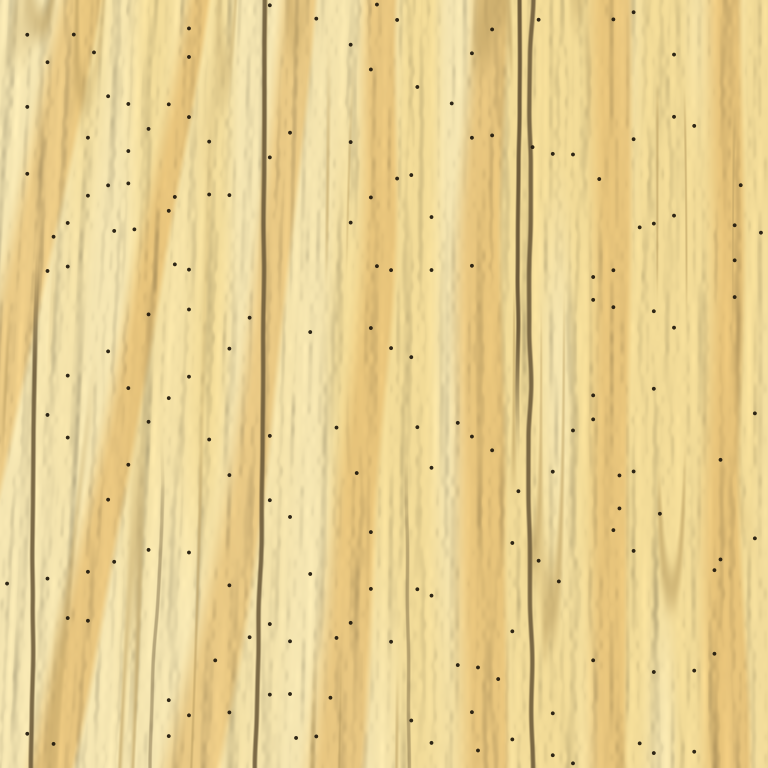
A WebGL 1 fragment shader for this texture:

```glsl
precision highp float;
// Pale pine board: upright grain, amber growth bands, thin cracks and dark pinholes.

uniform vec2 u_resolution;

const vec3 CREAM = vec3(0.955, 0.895, 0.69);
const vec3 STRAW = vec3(0.945, 0.855, 0.59);
const vec3 AMBER = vec3(0.89, 0.735, 0.44);
const vec3 GROOVE = vec3(0.74, 0.63, 0.39);
const vec3 CRACK = vec3(0.43, 0.36, 0.23);
const vec3 PINHOLE = vec3(0.14, 0.11, 0.06);

float hash(vec2 p) {
  return fract(sin(dot(p, vec2(127.1, 311.7))) * 43758.5453);
}

float noise(vec2 p) {
  vec2 i = floor(p);
  vec2 f = fract(p);
  f = f * f * (3.0 - 2.0 * f);
  float low = mix(hash(i), hash(i + vec2(1.0, 0.0)), f.x);
  float high = mix(hash(i + vec2(0.0, 1.0)), hash(i + vec2(1.0, 1.0)), f.x);
  return mix(low, high, f.y);
}

// Shears the board so that its left side leans to the right going up.
vec2 leanGrain(vec2 p, float amount) {
  float side = 1.0 - smoothstep(0.05, 0.7, p.x);
  return vec2(p.x - amount * (p.y - 0.5) * side, p.y);
}

// Surface height: long fibres, finer fibres and small bumps.
float fibreHeight(vec2 p) {
  return noise(p * vec2(65.0, 3.5))
       + 0.5 * noise(p * vec2(140.0, 9.0) + 31.0)
       + 0.25 * noise(p * vec2(150.0, 75.0) + 67.0);
}

// Side light on the fibres, taken from the slope across the grain.
float fibreSlope(vec2 p, float reach) {
  return fibreHeight(p + vec2(reach, 0.0)) - fibreHeight(p - vec2(reach, 0.0));
}

// Soft amber bands at uneven spacing; each wanders and changes width.
float growthBands(vec2 p) {
  float cover = 0.0;
  for (int i = 0; i < 7; i++) {
    float id = float(i);
    float wander = 0.025 * (noise(vec2(id * 7.3, p.y * 3.0)) - 0.5);
    float center = 0.015 + 0.157 * id + 0.02 * (hash(vec2(id, 4.0)) - 0.5);
    float width = 0.013 + 0.015 * noise(vec2(id * 5.1 + 40.0, p.y * 2.0));
    float offset = p.x - center - wander;
    float band = smoothstep(-width - 0.02, -width + 0.01, offset)
               * (1.0 - smoothstep(width - 0.004, width + 0.007, offset));
    cover = max(cover, band * (0.75 + 0.25 * hash(vec2(id, 9.0))));
  }
  return cover;
}

// Thin upright crack at x, tapered towards both ends of its span.
float crack(vec2 p, float x, vec2 span, float width) {
  float bend = 0.022 * (noise(vec2(x * 50.0, p.y * 2.5)) - 0.5)
             + 0.004 * (noise(vec2(x * 90.0, p.y * 14.0)) - 0.5);
  float taper = smoothstep(span.x - 0.1, span.x + 0.1, p.y)
              * (1.0 - smoothstep(span.y - 0.1, span.y + 0.1, p.y));
  float line = 1.0 - smoothstep(width * 0.25, width, abs(p.x - x - bend));
  return line * taper;
}

// Every second crack is long and dark, the others short and faint.
float cracks(vec2 p) {
  float cover = crack(p, 0.67, vec2(0.48, 1.2), 0.0042);
  for (int i = 0; i < 5; i++) {
    float id = float(i);
    float isFaint = mod(id, 2.0);
    float top = mix(0.5 + 0.7 * hash(vec2(id, 2.0)), 0.35, isFaint);
    top = mix(top, 1.2, step(abs(id - 2.0), 0.5));
    float x = 0.042 + 0.162 * id - 0.03 * step(abs(id - 2.0), 0.5);
    float line = crack(p, x, vec2(-0.2, top), 0.0045 - 0.001 * isFaint);
    cover = max(cover, line * (0.9 - 0.45 * isFaint));
  }
  return cover;
}

// Small dots scattered along upright columns.
float pinholes(vec2 p, float radius) {
  vec2 grid = vec2(38.0, 19.0);
  vec2 cell = floor(p * grid);
  float height = 0.1 + 0.8 * hash(cell + 17.0);
  float shift = 0.5 + 0.3 * (step(0.75, hash(cell + 53.0)) - 0.5);
  vec2 offset = (fract(p * grid) - vec2(shift, height)) / grid;
  float dot_ = 1.0 - smoothstep(radius * 0.5, radius, length(offset));
  return dot_ * step(hash(cell + 5.0), 0.27);
}

void main() {
  vec2 p = gl_FragCoord.xy / u_resolution;
  vec2 grain = leanGrain(p, 0.05);

  // Base wood, paler on the left, with amber bands.
  float tone = noise(grain * vec2(22.0, 2.0)) + 0.7 * (p.x - 0.5);
  vec3 color = mix(CREAM, STRAW, smoothstep(0.1, 0.85, tone));
  color = mix(color, AMBER, 0.9 * growthBands(leanGrain(p, 0.22)));

  // Fibre relief: strong shadows, weak highlights.
  float slope = fibreSlope(grain, 0.002);
  color *= 1.0 + 0.36 * min(slope, 0.0) + 0.1 * max(slope, 0.0);

  // Faint grooves along the contours of stretched noise.
  float contour = abs(noise(grain * vec2(32.0, 1.6) + 90.0) - 0.5);
  float patches = smoothstep(0.4, 0.75, noise(grain * vec2(14.0, 4.0) + 120.0));
  color = mix(color, GROOVE, 0.6 * patches * (1.0 - smoothstep(0.0, 0.08, contour)));

  color = mix(color, CRACK, cracks(p));
  color = mix(color, PINHOLE, 0.95 * pinholes(p, 0.0033));
  gl_FragColor = vec4(color, 1.0);
}
```
